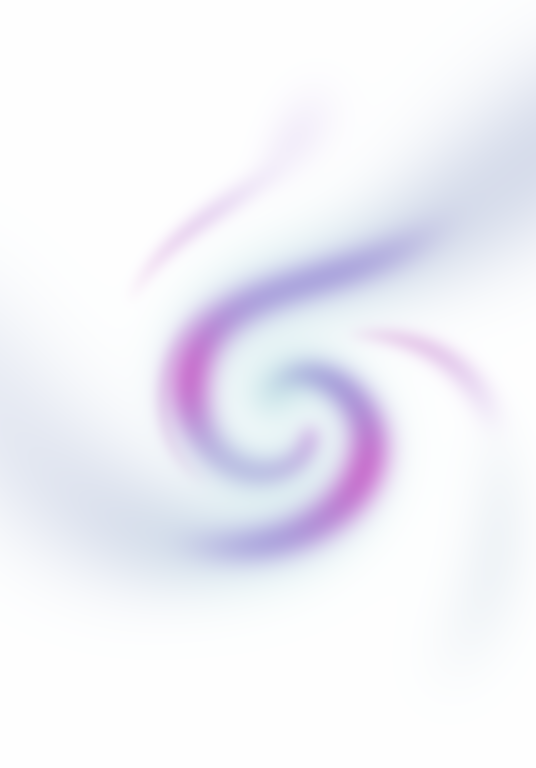
A WebGL 2 fragment shader for this background:

```glsl
#version 300 es
precision highp float;
// A soft two-armed spiral of violet and magenta ink on white paper.
// Gaussian dabs are summed along smooth Bezier paths as light absorption,
// so cores, teal halos and slate tails blend without seams.

uniform vec2 u_resolution;
out vec4 fragColor;

const float ASPECT = 0.699;          // layout width for a height of one
const vec3 PAPER = vec3(0.996, 0.998, 0.998);

// Absorption of each ink, per channel
const vec3 VIOLET   = vec3(0.235, 0.340, 0.075);
const vec3 MAGENTA  = vec3(0.070, 0.730, 0.150);
const vec3 TEAL     = vec3(0.140, 0.065, 0.055);
const vec3 SLATE    = vec3(0.175, 0.150, 0.083);
const vec3 ROSE     = vec3(0.070, 0.250, 0.090);
const vec3 LAVENDER = vec3(0.110, 0.170, 0.045);
const vec3 MIST     = vec3(0.060, 0.045, 0.030);

const int PIECES = 4;
const int DABS = 16;                 // dabs on each Bezier piece

const vec2 GLOW_CENTER = vec2(0.37, 0.45);
const float GLOW_SIZE = 0.15;
const float GLOW_STRENGTH = 0.22;

// Control points of four joined cubics, from the inner tip outwards
const vec2 UPPER_ARM[13] = vec2[13](
    vec2(0.406, 0.440), vec2(0.404, 0.378), vec2(0.313, 0.359),
    vec2(0.267, 0.427), vec2(0.237, 0.471), vec2(0.234, 0.542),
    vec2(0.293, 0.586), vec2(0.352, 0.630), vec2(0.443, 0.635),
    vec2(0.534, 0.681), vec2(0.605, 0.716), vec2(0.703, 0.805),
    vec2(0.833, 0.896));
const vec2 LOWER_ARM[13] = vec2[13](
    vec2(0.346, 0.469), vec2(0.354, 0.525), vec2(0.430, 0.534),
    vec2(0.471, 0.466), vec2(0.500, 0.418), vec2(0.477, 0.345),
    vec2(0.391, 0.306), vec2(0.341, 0.284), vec2(0.273, 0.284),
    vec2(0.215, 0.297), vec2(0.130, 0.316), vec2(0.039, 0.375),
    vec2(-0.104, 0.609));

vec2 bezier(vec2 a, vec2 b, vec2 c, vec2 d, float t) {
    float u = 1.0 - t;
    return u * u * u * a + 3.0 * u * t * (u * b + t * c) + t * t * t * d;
}

float bump(float x, float center, float width) {
    float k = (x - center) / width;
    return exp(-k * k);
}

// One dab, scaled so that a row of them has a peak of one
float dab(vec2 offset, float sigma, float spacing) {
    return spacing / (2.507 * sigma) * exp(-0.5 * dot(offset, offset) / (sigma * sigma));
}

// A spiral arm: s runs from 0 at the tip to 4 at the tail.
// rise and fall bound the vivid core, lead is its strength before the rise,
// haze holds the halo strength at the tip and at the tail.
vec3 spiralArm(vec2 p, vec2 path[13], vec2 rise, vec2 fall, float lead,
               float pinkAt, float pinkTip, vec2 haze) {
    vec3 absorbed = vec3(0.0);
    vec2 last = path[0];
    for (int i = 0; i < PIECES; i++) {
        for (int j = 1; j <= DABS; j++) {
            float t = float(j) / float(DABS);
            float s = float(i) + t;
            vec2 next = bezier(path[3 * i], path[3 * i + 1], path[3 * i + 2], path[3 * i + 3], t);
            vec2 offset = p - 0.5 * (last + next);
            float spacing = distance(last, next);
            last = next;

            float core = mix(lead, 1.0, smoothstep(rise.x, rise.y, s))
                       * (1.0 - smoothstep(fall.x, fall.y, s));
            float pink = bump(s, pinkAt, 0.42) + pinkTip * bump(s, 0.0, 0.4);
            float coreSize = 0.0125 + 0.0065 * smoothstep(0.0, 1.5, s);
            absorbed += core * mix(VIOLET, MAGENTA, pink) * dab(offset, coreSize, spacing);

            float halo = mix(haze.x, 1.0, smoothstep(0.0, 0.9, s))
                       * mix(1.0, haze.y, smoothstep(3.0, 4.0, s));
            float haloSize = 0.026 + 0.022 * smoothstep(1.0, 2.8, s) + 0.024 * smoothstep(2.8, 3.7, s);
            vec3 haloInk = mix(TEAL, SLATE, smoothstep(2.3, 3.4, s));
            absorbed += halo * haloInk * dab(offset, haloSize, spacing);
        }
    }
    return absorbed;
}

// A faint stroke that fades at both ends while its size and ink change
vec3 wisp(vec2 p, vec2 a, vec2 b, vec2 c, vec2 d, vec2 size, vec3 inkA, vec3 inkB) {
    vec3 absorbed = vec3(0.0);
    vec2 last = a;
    for (int j = 1; j <= 2 * DABS; j++) {
        float t = float(j) / float(2 * DABS);
        vec2 next = bezier(a, b, c, d, t);
        float fade = sin(3.14159 * t);
        absorbed += fade * mix(inkA, inkB, t)
                  * dab(p - 0.5 * (last + next), mix(size.x, size.y, t), distance(last, next));
        last = next;
    }
    return absorbed;
}

void main() {
    vec2 p = gl_FragCoord.xy / u_resolution * vec2(ASPECT, 1.0);

    // Wide glow and the two arms
    vec3 ink = GLOW_STRENGTH * TEAL * bump(distance(p, GLOW_CENTER), 0.0, GLOW_SIZE);
    ink += spiralArm(p, UPPER_ARM, vec2(0.8, 1.5), vec2(2.6, 3.4), 0.5, 1.55, 0.4, vec2(0.6, 1.0));
    ink += spiralArm(p, LOWER_ARM, vec2(0.1, 0.9), vec2(2.2, 3.1), 0.0, 1.5, 0.0, vec2(1.5, 0.5));

    // Right crescent and its pale tail
    ink += wisp(p, vec2(0.456, 0.564), vec2(0.553, 0.568), vec2(0.625, 0.525), vec2(0.651, 0.427),
                vec2(0.008, 0.017), ROSE, LAVENDER);
    ink += wisp(p, vec2(0.645, 0.466), vec2(0.664, 0.323), vec2(0.651, 0.206), vec2(0.560, 0.089),
                vec2(0.028, 0.040), MIST, MIST);
    // Upper left feather and its plume
    ink += wisp(p, vec2(0.169, 0.609), vec2(0.215, 0.694), vec2(0.280, 0.720), vec2(0.378, 0.792),
                vec2(0.008, 0.014), ROSE * 0.6, LAVENDER);
    ink += wisp(p, vec2(0.340, 0.765), vec2(0.384, 0.805), vec2(0.404, 0.850), vec2(0.430, 0.889),
                vec2(0.018, 0.034), LAVENDER * 0.5, LAVENDER * 0.4);
    // Thin outer rim
    ink += wisp(p, vec2(0.280, 0.609), vec2(0.195, 0.551), vec2(0.182, 0.414), vec2(0.280, 0.365),
                vec2(0.009, 0.008), LAVENDER * 0.3, ROSE * 0.5);

    fragColor = vec4(PAPER * exp(-ink), 1.0);
}
```
